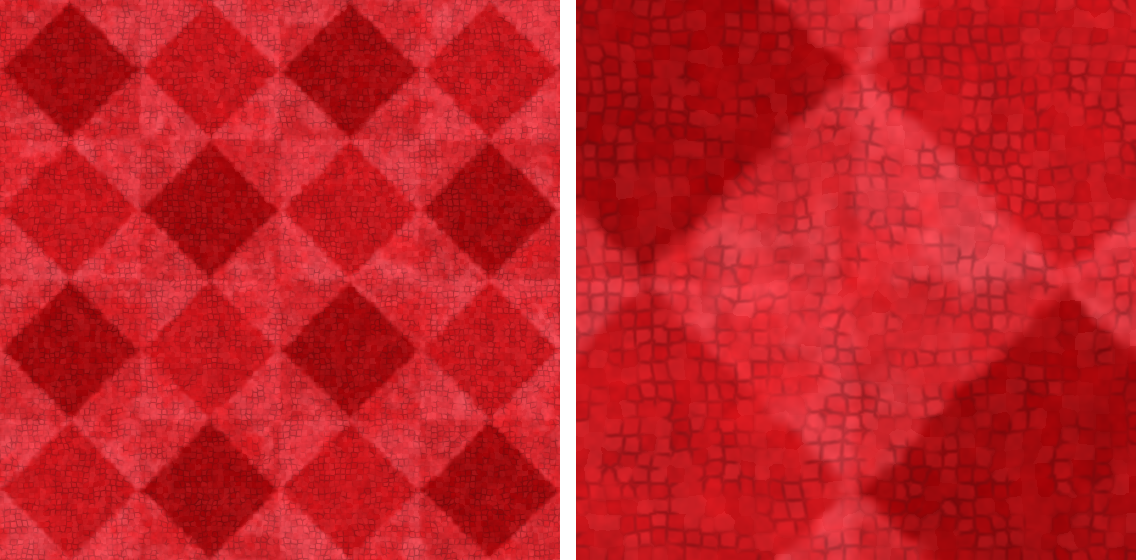
Left: the whole. Right: its middle third, enlarged.
Give the GLSL for this pattern, as a WebGL 1 fragment shader.

```glsl
precision highp float;

#define TILES 4.0
#define STITCHES 100.0
#define DIAMOND_RADIUS 0.487
#define EDGE_SOFTNESS 0.032
#define EDGE_WOBBLE 0.024
#define GAP_DEPTH 0.20
#define DARK_RED vec3(0.625, 0.040, 0.055)
#define MID_RED vec3(0.765, 0.088, 0.110)
#define CORNER_RED vec3(0.795, 0.145, 0.170)
#define CORNER_PINK vec3(0.860, 0.215, 0.250)
#define FADED_PINK vec3(0.910, 0.320, 0.360)
#define VIVID_RED vec3(0.830, 0.085, 0.105)

uniform vec2 u_resolution;

float hash(vec2 p) {
    vec3 q = fract(vec3(p.xyx) * 0.1031);
    q += dot(q, q.yzx + 33.33);
    return fract((q.x + q.y) * q.z);
}

vec2 hash2(vec2 p) {
    return vec2(hash(p), hash(p + 57.3));
}

float valueNoise(vec2 p) {
    vec2 i = floor(p);
    vec2 f = fract(p);
    f = f * f * (3.0 - 2.0 * f);
    float low = mix(hash(i), hash(i + vec2(1.0, 0.0)), f.x);
    float high = mix(hash(i + vec2(0.0, 1.0)), hash(i + 1.0), f.x);
    return mix(low, high, f.y);
}

float fbm(vec2 p) {
    float sum = 0.0;
    float amplitude = 0.5;
    for (int i = 0; i < 4; i++) {
        sum += amplitude * valueNoise(p);
        p = p * 2.03 + 17.1;
        amplitude *= 0.58;
    }
    return sum / 1.056;
}

// Blocky cells: x = distance to the gap, y = random tone, zw = cell centre
vec4 weave(vec2 p) {
    vec2 base = floor(p);
    vec2 nearest = base;
    vec2 nearestId = base;
    float first = 8.0;
    float second = 8.0;
    for (int y = -1; y <= 1; y++) {
        for (int x = -1; x <= 1; x++) {
            vec2 id = base + vec2(float(x), float(y));
            vec2 centre = id + 0.5 + 0.5 * (hash2(id) - 0.5);
            vec2 d = abs(p - centre);
            float dist = max(d.x, d.y) + 0.15 * min(d.x, d.y);
            if (dist < first) {
                second = first;
                first = dist;
                nearest = centre;
                nearestId = id;
            } else {
                second = min(second, dist);
            }
        }
    }
    return vec4(second - first, hash(nearestId + 211.7), nearest);
}

// Alternating tiles: 1 on odd tiles, 0 on even ones
float checker(vec2 p) {
    vec2 wave = clamp(sin(3.14159265 * p) / 0.05, -1.0, 1.0);
    return 0.5 - 0.5 * wave.x * wave.y;
}

void main() {
    vec2 uv = gl_FragCoord.xy / u_resolution;

    // Stitches, slightly bent by slow noise
    vec2 bend = vec2(valueNoise(uv * 26.0), valueNoise(uv * 26.0 + 41.0)) - 0.5;
    vec2 thread = uv * STITCHES + bend * 0.7;
    vec4 stitch = weave(thread);

    // Ragged pattern position, faintly snapped to each stitch
    vec2 snapped = uv + (stitch.zw - thread) * 0.15 / STITCHES;
    vec2 ragged = vec2(valueNoise(uv * 120.0 + 5.0), valueNoise(uv * 120.0 + 73.0)) - 0.5;
    vec2 tile = snapped * TILES + ragged * EDGE_WOBBLE;

    // Diamonds and corner triangles
    float odd = checker(tile);
    vec2 local = abs(fract(tile) - 0.5);
    float edge = local.x + local.y - DIAMOND_RADIUS;
    float corner = smoothstep(-EDGE_SOFTNESS, EDGE_SOFTNESS, edge);
    vec3 diamondColor = mix(MID_RED, DARK_RED, odd);
    vec3 cornerColor = mix(CORNER_PINK, CORNER_RED, odd);

    // Faded and vivid dye blotches
    float fade = smoothstep(0.44, 0.78, fbm(uv * 22.0 + 3.7));
    float stain = smoothstep(0.50, 0.76, fbm(uv * 20.0 + 61.0));
    cornerColor = mix(cornerColor, FADED_PINK, fade * 0.5);
    cornerColor = mix(cornerColor, VIVID_RED, stain * 0.55);
    diamondColor = mix(diamondColor, CORNER_RED, fade * 0.16);
    vec3 color = mix(diamondColor, cornerColor, corner);

    // Cloth shading: broken gaps, stitch tone, wear and fine grain
    float broken = smoothstep(0.22, 0.78, valueNoise(thread * 0.9 + 31.0));
    float gap = (1.0 - smoothstep(0.0, 0.42, stitch.x)) * broken;
    float wear = fbm(uv * 48.0 + 19.0) - 0.5;
    float grain = valueNoise(uv * 230.0) - 0.5;
    color *= 1.03 + 0.20 * wear + 0.08 * grain - GAP_DEPTH * gap;
    color += vec3(0.050, 0.060, 0.060) * (stitch.y - 0.5) * (1.0 - gap);

    gl_FragColor = vec4(clamp(color, 0.0, 1.0), 1.0);
}
```
